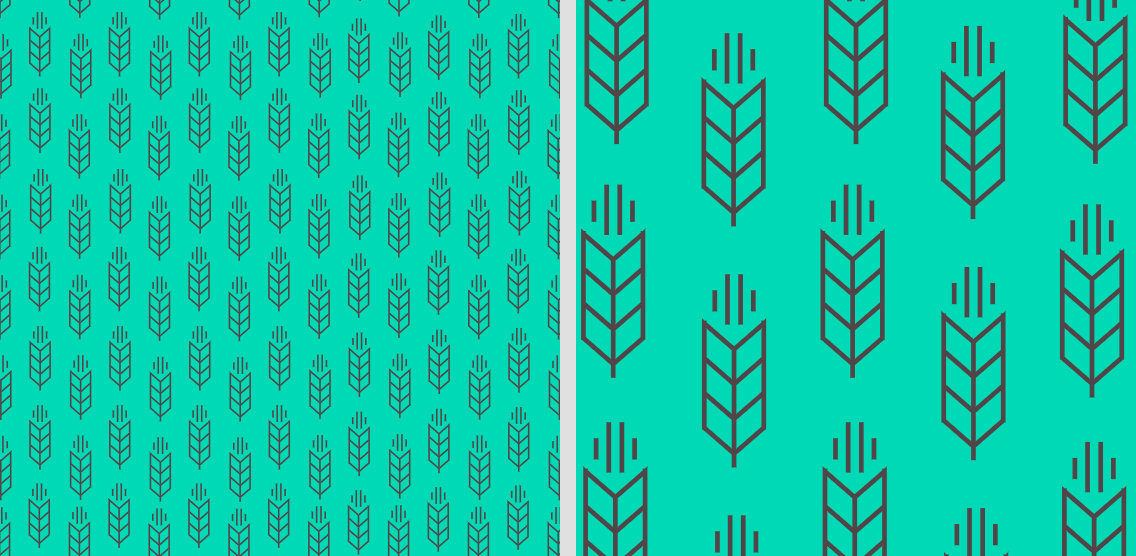
Left, the full canvas; right, a detail of the centre.
A Shadertoy shader for this pattern:

```glsl
#define CANVAS_WIDTH 768.0
#define COLUMN_PITCH 54.72
#define ODD_ROW_PITCH 108.2
#define EVEN_ROW_PITCH 110.2
#define ODD_TOP 15.7
#define EVEN_TOP 46.7
#define HALF_LINE 1.07
#define ROW_SWAY 2.4
#define BACKGROUND vec3(0.0, 0.85, 0.71)
#define INK vec3(0.32, 0.27, 0.28)

float hash(vec2 p) {
    return fract(sin(dot(p, vec2(12.9898, 78.233))) * 43758.5453);
}

// Vertical stroke with square ends, y pointing down
float verticalStroke(vec2 p, float x, float top, float bottom) {
    float middle = 0.5 * (top + bottom);
    return max(abs(p.x - x) - HALF_LINE, abs(p.y - middle) - 0.5 * (bottom - top));
}

// Ear of wheat; the origin is the tip of its longest bristles
float wheatEar(vec2 p) {
    const float halfWidth = 13.6, slope = 0.87;
    const float firstJoint = 34.3, jointPitch = 15.9;
    p.x = abs(p.x);

    // Bristles, side and stem
    float d = verticalStroke(p, 3.0, 0.0, 23.0);
    d = min(d, verticalStroke(p, 8.8, 7.3, 17.0));
    d = min(d, verticalStroke(p, halfWidth, 21.2, 71.0));
    d = min(d, verticalStroke(p, 0.0, firstJoint, 88.3));

    // Four stacked chevrons
    float level = p.y + slope * p.x - firstJoint;
    level -= jointPitch * clamp(round(level / jointPitch), 0.0, 3.0);
    float chevron = abs(level) / sqrt(1.0 + slope * slope) - HALF_LINE;
    return min(d, max(chevron, p.x - halfWidth - HALF_LINE));
}

// Height of the first ear in a column, with its uneven drift
float columnTop(float column, bool odd) {
    if (odd) return ODD_TOP - 1.3 + 9.0 * step(9.0, column) * exp(0.3 * (9.0 - column));
    return EVEN_TOP + 3.0 * sin(0.6283 * (column - 2.4)) * sin(0.2244 * column);
}

// Offset shared by all ears of one row in columns of the same parity
vec2 rowOffset(float row, bool odd) {
    float sway = ROW_SWAY * (hash(vec2(row, odd ? 1.0 : 2.0)) - 0.5);
    float shift = odd ? 2.0 * cos(2.75 * row) * exp(-0.2 * row)
                      : -12.5 * step(5.5, row);
    return vec2(sway, shift);
}

void mainImage(out vec4 fragColor, in vec2 fragCoord) {
    float pixel = CANVAS_WIDTH / iResolution.x;
    vec2 p = vec2(fragCoord.x, iResolution.y - fragCoord.y) * pixel;

    // Nearest column; alternate columns are staggered
    float column = round(p.x / COLUMN_PITCH);
    bool odd = mod(column, 2.0) > 0.5;
    float pitch = odd ? ODD_ROW_PITCH : EVEN_ROW_PITCH;
    vec2 origin = vec2(column * COLUMN_PITCH + 0.3, columnTop(column, odd));
    float nearestRow = floor((p.y - origin.y) / pitch);

    // Neighbouring rows, since their offsets cross cell borders
    float d = CANVAS_WIDTH;
    for (int i = -1; i <= 1; i++) {
        float row = nearestRow + float(i);
        vec2 ear = origin + vec2(0.0, row * pitch) + rowOffset(row, odd);
        d = min(d, wheatEar(p - ear));
    }

    float coverage = clamp(0.5 - d / pixel, 0.0, 1.0);
    fragColor = vec4(mix(BACKGROUND, INK, coverage), 1.0);
}
```
